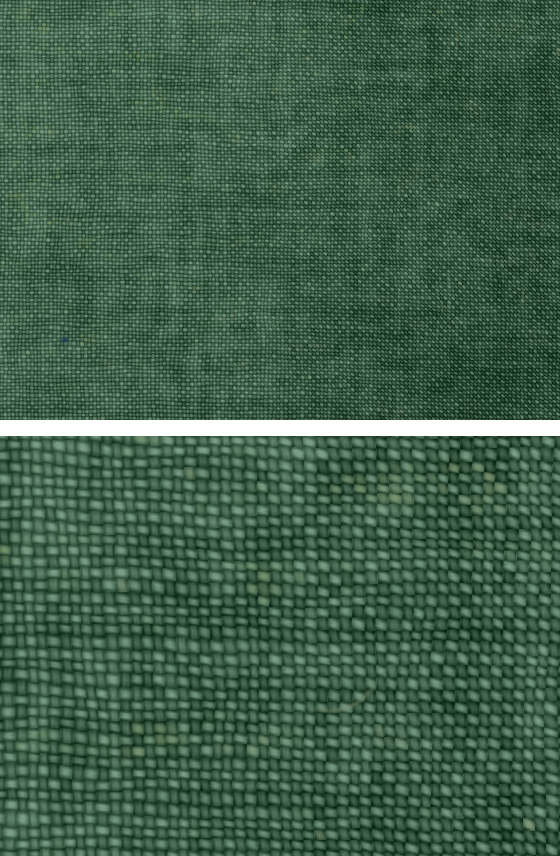
Top, the full canvas; bottom, a detail of the centre.
Reproduce this texture procedurally as a Shadertoy shader.

```glsl
// Worn green plain-weave cloth, about 144 threads across and 108 down.
// Warp and weft rise and dip in a checker, so bright floats sit in a brick
// layout; gradient noise bends and tints threads, adding faded patches and lint.

vec2 hash2(vec2 p) {
    vec3 q = fract(p.xyx * vec3(0.1031, 0.1030, 0.0973));
    q += dot(q, q.yzx + 33.33);
    return fract((q.xx + q.yz) * q.zy);
}

float gradDot(vec2 cell, vec2 offset) {
    return dot(hash2(cell + 400.0) * 2.0 - 1.0, offset);
}

float gradientNoise(vec2 p) {
    vec2 i = floor(p), f = fract(p);
    vec2 u = f * f * f * (f * (f * 6.0 - 15.0) + 10.0);
    vec2 e = vec2(1.0, 0.0);
    return mix(mix(gradDot(i, f), gradDot(i + e, f - e), u.x),
               mix(gradDot(i + e.yx, f - e.yx), gradDot(i + 1.0, f - 1.0), u.x), u.y);
}

// Short curved hairs scattered over the cloth
float lint(vec2 uv) {
    float cover = 0.0;
    for (int k = 0; k < 14; k++) {
        vec2 seed = hash2(vec2(float(k) * 7.3, 51.0));
        float angle = seed.x * 40.0;
        vec2 d = (uv - hash2(vec2(19.0, float(k) * 3.7))) * vec2(1.333, 1.0);
        d = mat2(cos(angle), -sin(angle), sin(angle), cos(angle)) * d;
        d.y += (seed.y - 0.5) * 30.0 * d.x * d.x;
        float along = smoothstep(0.035, 0.015, abs(d.x));
        cover = max(cover, along * smoothstep(0.0025, 0.0005, abs(d.y)));
    }
    return cover;
}

vec3 cloth(vec2 uv) {
    // Thread coordinates: rows sag slightly toward the right, threads wander
    vec2 p = uv * vec2(144.0, 108.0);
    p.y += 2.0 * uv.x * uv.x;
    p += 1.2 * vec2(gradientNoise(uv * vec2(4.0, 3.0)), gradientNoise(uv * vec2(3.0, 5.0) + 20.0));
    p += 0.6 * vec2(gradientNoise(uv * vec2(45.0, 14.0)), gradientNoise(uv * vec2(16.0, 40.0) + 70.0));
    vec2 id = floor(p), f = fract(p) - 0.5;
    vec2 knot = hash2(id);

    // Each thread is a rounded ridge; its float rises on alternate crossings
    float slant = smoothstep(0.2, 0.85, uv.x);
    float side = mod(id.x + id.y, 2.0) * 2.0 - 1.0;
    vec2 across = abs(f + 0.5 * slant * f.yx);
    vec2 rise = 0.42 + 0.58 * side * vec2(1.0, -1.0) * cos(3.14159 * f.yx);
    vec2 ridge = smoothstep(vec2(0.50 + 0.1 * knot.x), vec2(0.10), across) * rise;
    ridge.x *= mix(0.72, 0.60, slant);
    bool warpOnTop = ridge.x > ridge.y;
    float bump = max(ridge.x, ridge.y);
    float thread = warpOnTop ? hash2(vec2(id.x, 7.0)).x : hash2(vec2(3.0, id.y)).y;

    // Tone: relief, thread and knot variation, fibres, broad light
    float tone = 0.53 + 0.94 * (bump - 0.49);
    tone += 0.13 * (thread - 0.5) + 0.20 * (knot.y - 0.5);
    tone += 0.16 * gradientNoise(p * (warpOnTop ? vec2(4.0, 1.2) : vec2(1.2, 4.0)));
    tone += 0.20 * (0.48 - uv.x) + 0.12 * (uv.y - 0.5);
    tone += 0.18 * gradientNoise(uv * vec2(3.5, 4.5) + 11.0);
    tone += 0.15 * gradientNoise(uv * vec2(5.0, 38.0) + 31.0);
    tone += 0.11 * gradientNoise(uv * vec2(34.0, 3.0) + 57.0);
    tone += 0.16 * gradientNoise(uv * vec2(24.0, 18.0) + 91.0);
    vec3 color = mix(vec3(0.06, 0.18, 0.10), vec3(0.42, 0.56, 0.47), clamp(tone, -0.1, 1.15));

    // Faded patches: yellowish at upper left, greyish at lower right
    float patchy = gradientNoise(uv * vec2(9.0, 20.0) + 83.0) + 0.5 * gradientNoise(uv * vec2(30.0, 48.0));
    float faded = smoothstep(0.10, 0.55, patchy) * smoothstep(0.2, 0.9, knot.x) * bump;
    vec3 worn = mix(vec3(0.50, 0.59, 0.34), vec3(0.47, 0.52, 0.44),
                    smoothstep(-0.3, 0.4, uv.x - uv.y));
    color = mix(color, worn, 0.65 * faded);

    // Pale knots, loose hairs and one blue fleck
    color = mix(color, vec3(0.56, 0.62, 0.46), 0.5 * bump * step(0.996, knot.y));
    color = mix(color, vec3(0.46, 0.51, 0.38), 0.4 * lint(uv));
    float fleck = smoothstep(0.012, 0.004, length((uv - vec2(0.115, 0.19)) * vec2(1.333, 1.0)));
    return mix(color, vec3(0.10, 0.22, 0.36), 0.6 * fleck);
}

void mainImage(out vec4 fragColor, in vec2 fragCoord) {
    // Four samples per pixel smooth the thread edges
    vec3 sum = vec3(0.0);
    for (int k = 0; k < 4; k++) {
        vec2 jitter = vec2(k % 2, k / 2) * 0.5 - 0.25;
        sum += cloth((fragCoord + jitter) / iResolution.xy);
    }
    fragColor = vec4(sum / 4.0, 1.0);
}
```
